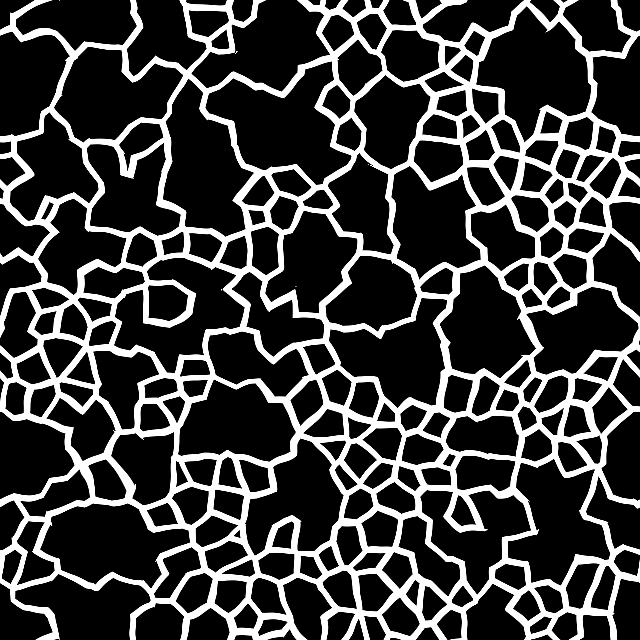
Give the GLSL for this pattern, as a WebGL 2 fragment shader.

```glsl
#version 300 es
precision highp float;

uniform vec2 u_resolution;
out vec4 fragColor;

const float CELLS = 22.0;   // small grains per side, even for the row offset
const float CLUMPS = 10.0;  // merged grains per side

// Three random values in 0..1 for a lattice cell that wraps after `period`
vec3 hash(vec2 cell, float period, uint seed) {
    uvec3 v = uvec3(uvec2(mod(cell, period)), seed);
    v = v * 1664525u + 1013904223u;
    v.x += v.y * v.z; v.y += v.z * v.x; v.z += v.x * v.y;
    v ^= v >> 16u;
    v.x += v.y * v.z; v.y += v.z * v.x; v.z += v.x * v.y;
    return vec3(v >> 8u) / 16777216.0;
}

float cornerSlope(vec2 corner, vec2 offset, float period, uint seed) {
    float angle = 6.28319 * hash(corner, period, seed).x;
    return dot(vec2(cos(angle), sin(angle)), offset);
}

// Gradient noise that wraps on the unit square
float noise(vec2 uv, float period, uint seed) {
    vec2 p = uv * period, i = floor(p), f = p - i;
    vec2 s = f * f * f * (f * (f * 6.0 - 15.0) + 10.0);
    vec2 x = vec2(1, 0), y = vec2(0, 1);
    float low = mix(cornerSlope(i, f, period, seed),
                    cornerSlope(i + x, f - x, period, seed), s.x);
    float high = mix(cornerSlope(i + y, f - y, period, seed),
                     cornerSlope(i + 1.0, f - 1.0, period, seed), s.x);
    return mix(low, high, s.y);
}

vec2 warp(vec2 uv, float period, uint seed) {
    return vec2(noise(uv, period, seed), noise(uv, period, seed + 1u));
}

// Grains inside a clump share its id, all others keep their own
float grainId(vec2 cell, vec2 site, float loner) {
    vec2 own = mod(cell, CELLS);
    float id = 200.0 + own.x + CELLS * own.y;
    if (loner < 0.03) return id;
    vec2 p = site / CELLS * CLUMPS, base = floor(p);
    float nearest = 0.9 * noise(site / CELLS, 4.0, 31u);   // uneven clumping
    for (int k = 0; k < 9; k++) {
        vec2 clump = base + vec2(k % 3 - 1, k / 3 - 1);
        vec3 h = hash(clump, CLUMPS, 7u);
        float d = length(clump + h.xy - p) - mix(-0.1, 1.15, h.z);
        if (d < nearest) {
            nearest = d;
            vec2 wrapped = mod(clump, CLUMPS);
            id = wrapped.x + CLUMPS * wrapped.y;
        }
    }
    return id;
}

// Distance to the nearest grain boundary, in canvas units
float boundaryDistance(vec2 uv) {
    vec2 p = uv * CELLS, base = floor(p);
    vec2 sites[25];
    float powers[25];
    float ids[25];
    int home = 0;

    // Weighted Voronoi cells: find the one that owns this point
    for (int k = 0; k < 25; k++) {
        vec2 cell = base + vec2(k % 5 - 2, k / 5 - 2);
        vec3 h = hash(cell, CELLS, 1u);
        vec2 site = cell + 0.5 + 0.86 * (h.xy - 0.5);
        site.x += 0.5 * mod(cell.y, 2.0);
        vec2 toSite = site - p;
        sites[k] = site;
        powers[k] = dot(toSite, toSite) - 0.32 * h.z;
        ids[k] = grainId(cell, site, hash(cell, CELLS, 2u).x);
        if (powers[k] < powers[home]) home = k;
    }

    // Only borders between different grains count
    float border = 0.3;
    for (int k = 0; k < 25; k++) {
        if (ids[k] == ids[home]) continue;
        vec2 across = sites[k] - sites[home];
        float gap = max(length(across), 0.001);
        float dist = 0.5 * (powers[k] - powers[home]) / gap;
        if (dist >= border) continue;

        // End the border where a merged neighbour takes over
        vec2 foot = across / gap * dist;
        float beyond = 0.0;
        for (int m = 0; m < 25; m++) {
            if (m == home || ids[m] != ids[home]) continue;
            vec2 side = sites[m] - sites[home];
            float lead = dot(foot, side) - 0.5 * (powers[m] - powers[home]);
            beyond = max(beyond, lead / max(length(side), 0.001));
        }
        border = min(border, length(vec2(dist, beyond)));
    }
    return border / CELLS;
}

void main() {
    vec2 uv = gl_FragCoord.xy / u_resolution;
    float pixel = 1.0 / min(u_resolution.x, u_resolution.y);

    // Bend and kink the straight cell walls
    vec2 bent = uv + 0.018 * warp(uv, 7.0, 11u) + 0.006 * warp(uv, 25.0, 21u);

    float wall = clamp((0.0048 - boundaryDistance(bent)) / (0.5 * pixel) + 0.5, 0.0, 1.0);
    fragColor = vec4(vec3(wall), 1.0);
}
```
